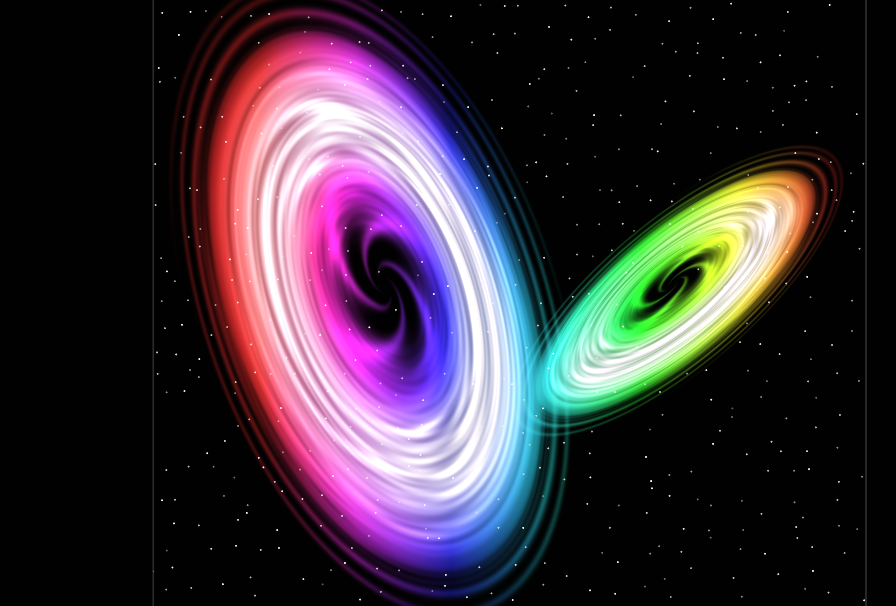
Reproduce this background procedurally as a WebGL 1 fragment shader.

```glsl
precision highp float;
// Two tilted rainbow spiral galaxies crossing in a star-filled black panel.
uniform vec2 u_resolution;

// Lengths are in canvas heights, angles in radians.
const vec2 BIG_CENTER = vec2(0.618, 0.500);
const vec2 BIG_AXES = vec2(0.485, 0.255);
const float BIG_TILT = 1.906;
const vec2 BIG_CORE_SHIFT = vec2(0.05, -0.11);
const float BIG_LEAN = 0.22;

const vec2 SMALL_CENTER = vec2(1.114, 0.515);
const vec2 SMALL_AXES = vec2(0.302, 0.108);
const float SMALL_TILT = 0.70;
const vec2 SMALL_CORE_SHIFT = vec2(0.03, 0.16);
const float SMALL_LEAN = 0.65;

const float HUE_RED_X = 1.375;    // where the spectrum ends in red
const float HUE_SPAN = 0.946;     // width of one full spectrum
const float ARM_COUNT = 4.0;
const float ARM_WINDING = 1.6;
const vec2 PANEL_X = vec2(0.253, 1.429);
const vec3 PANEL_LINE = vec3(0.16);
const vec3 SPACE = vec3(0.003);
const vec3 BULGE_WHITE = vec3(0.97, 0.94, 0.97);
const float STAR_CELL = 0.040;
const float STAR_RADIUS = 0.0023;
const float STAR_SHARE = 0.72;

vec2 hash2(vec2 p) {
  vec3 a = fract(p.xyx * vec3(0.1031, 0.1030, 0.0973));
  a += dot(a, a.yzx + 33.33);
  return fract((a.xx + a.yz) * a.zy);
}

float cornerSlope(vec2 cell, vec2 corner, vec2 f) {
  return dot(hash2(cell + corner) * 2.0 - 1.0, f - corner);
}

float gradientNoise(vec2 p) {
  vec2 i = floor(p), f = p - i;
  vec2 w = f * f * f * (f * (f * 6.0 - 15.0) + 10.0);
  vec2 e = vec2(0.0, 1.0);
  return mix(mix(cornerSlope(i, e.xx, f), cornerSlope(i, e.yx, f), w.x),
             mix(cornerSlope(i, e.xy, f), cornerSlope(i, e.yy, f), w.x), w.y);
}

vec3 spectrum(float x) {
  float hue = clamp((HUE_RED_X - x) / HUE_SPAN, 0.0, 1.0);
  vec3 pure = clamp(abs(mod(hue * 6.0 + vec3(0.0, 4.0, 2.0), 6.0) - 3.0) - 1.0, 0.0, 1.0);
  return mix(vec3(0.17), vec3(0.96), pure);
}

float ring(float r, float radius, float width) {
  float d = (r - radius) / width;
  return exp(-d * d);
}

vec3 galaxy(vec2 p, vec2 center, vec2 axes, float tilt, vec2 coreShift, float lean) {
  // Flatten the tilted disc to a unit circle, easing its core off centre.
  float c = cos(tilt), s = sin(tilt);
  vec2 d = p - center;
  vec2 q = vec2(c * d.x + s * d.y, c * d.y - s * d.x) / axes;
  q -= coreShift * (1.0 - min(length(q), 1.0));
  float r = length(q);
  float angle = atan(q.y, q.x + 1e-5);

  // Fine streaks wind around the disc.
  float wave = cos(angle + 3.0 * r);
  float streak = gradientNoise(vec2(r * 24.0 + wave, wave * 1.3 + 7.0))
               + 0.6 * gradientNoise(vec2(r * 48.0 - wave, wave * 2.0 + 19.0));

  // Dark core crossed by thin curling arms.
  float phase = ARM_COUNT * (angle + ARM_WINDING * log(r + 0.01));
  float swirl = 0.5 + 0.5 * sin(phase);
  float arms = pow(swirl, 5.0) * smoothstep(0.02, 0.14, r) * (1.0 - smoothstep(0.24, 0.5, r));
  float body = smoothstep(0.14, 0.38, r + 0.06 * (swirl - 0.5));
  body *= 1.0 - smoothstep(0.86, 1.03, r + 0.06 * streak);
  body *= 1.0 + 0.45 * streak;

  // Faint loops outside the rim.
  float loops = 0.38 * ring(r, 1.03, 0.018) + 0.25 * ring(r, 1.10, 0.014);
  loops += 0.16 * ring(r, 1.17 + 0.03 * wave, 0.012) * smoothstep(-0.2, 0.8, sin(angle - 4.4));

  float white = smoothstep(0.34, 0.58, r) * (1.0 - smoothstep(0.62, 0.96, r));
  white *= 1.0 - lean * smoothstep(-0.3, 0.6, q.y);
  white = clamp(white * (1.0 + 0.6 * streak), 0.0, 1.0);

  vec3 tint = mix(spectrum(p.x), BULGE_WHITE, white);
  return clamp(tint * (body + 0.45 * arms + loops), 0.0, 1.0);
}

float stars(vec2 p) {
  vec2 cell = floor(p / STAR_CELL);
  vec2 trait = hash2(cell + 91.0);
  vec2 spot = (cell + 0.1 + 0.8 * hash2(cell + 5.0)) * STAR_CELL;
  float glow = 1.0 - smoothstep(0.4 * STAR_RADIUS, STAR_RADIUS, length(p - spot));
  return glow * step(trait.x, STAR_SHARE) * mix(0.35, 0.95, trait.y);
}

void main() {
  vec2 p = gl_FragCoord.xy / u_resolution.y;
  float pixel = 1.0 / u_resolution.y;

  // Screen the two discs together where they cross.
  vec3 big = galaxy(p, BIG_CENTER, BIG_AXES, BIG_TILT, BIG_CORE_SHIFT, BIG_LEAN);
  vec3 small = galaxy(p, SMALL_CENTER, SMALL_AXES, SMALL_TILT, SMALL_CORE_SHIFT, SMALL_LEAN);
  vec3 color = SPACE + 1.0 - (1.0 - big) * (1.0 - small);

  // Stars and galaxies stay inside the thinly outlined panel.
  float inside = smoothstep(-pixel, pixel, min(p.x - PANEL_X.x, PANEL_X.y - p.x));
  color = mix(SPACE, mix(color, vec3(1.0), stars(p)), inside);
  float edge = min(abs(p.x - PANEL_X.x), abs(p.x - PANEL_X.y));
  color += PANEL_LINE * (1.0 - smoothstep(0.0006, 0.0006 + pixel, edge));
  gl_FragColor = vec4(color, 1.0);
}
```
